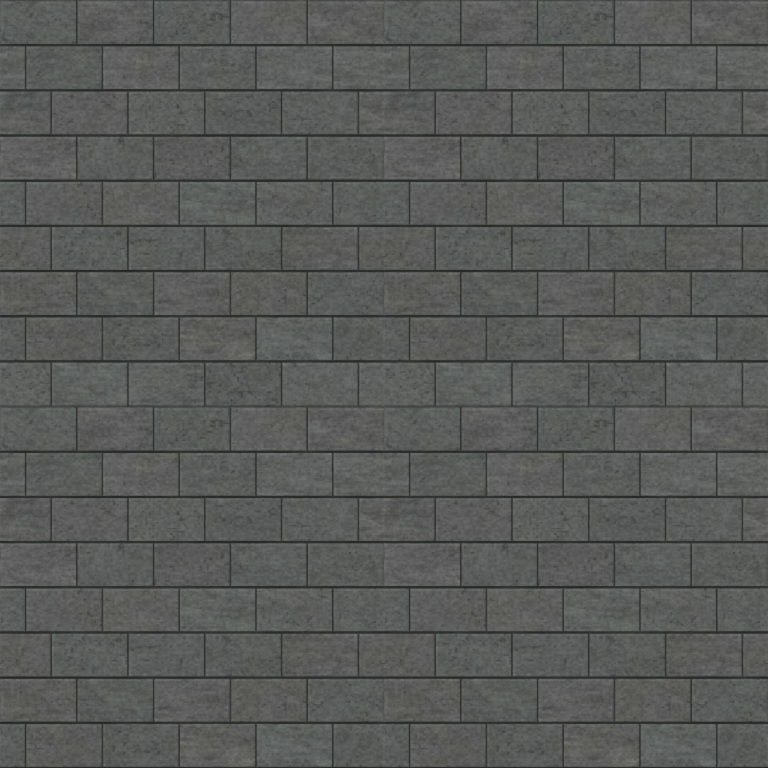
This texture is drawn by a WebGL 2 fragment shader. Its source:

```glsl
#version 300 es
precision highp float;
// Weathered grey stone blocks in stepped courses, with thin dark joints.
uniform vec2 u_resolution;
out vec4 fragColor;

float hash(vec2 p) {
    vec3 q = fract(p.xyx * vec3(0.1031, 0.1030, 0.0973));
    q += dot(q, q.yzx + 33.33);
    return fract((q.x + q.y) * q.z);
}

float noise(vec2 p) {
    vec2 i = floor(p), f = fract(p);
    f = f * f * (3.0 - 2.0 * f);
    return mix(mix(hash(i), hash(i + vec2(1, 0)), f.x),
               mix(hash(i + vec2(0, 1)), hash(i + vec2(1, 1)), f.x), f.y);
}

float fbm(vec2 p) {
    float sum = 0.0, gain = 0.5;
    for (int i = 0; i < 4; i++) {
        sum += gain * noise(p);
        p = p * 2.03 + 7.1;
        gain *= 0.5;
    }
    return sum;
}

// Soft line of the given half width, never thinner than a pixel.
float line(float dist, float halfWidth, float pixel) {
    float soft = max(0.0008, pixel * 0.6);
    return 1.0 - smoothstep(halfWidth - soft, halfWidth + soft, abs(dist));
}

// Face of one block; m runs over the block in units of its height.
vec3 stone(vec2 m, vec2 id) {
    vec2 seed = id * 17.3 + 5.0;
    float kind = hash(seed), hue = hash(seed + 41.0);
    vec2 s = m + seed * 3.0;

    float tone = mix(0.355, 0.376, hash(seed + 83.0));
    tone += 0.050 * (fbm(s * vec2(3.5, 4.5)) - 0.47);
    tone += 0.060 * (noise(s * vec2(15.0, 18.0)) - 0.5);
    tone += 0.035 * (noise(s * vec2(28.0, 30.0)) - 0.5);

    // Horizontal streaks, strong on some blocks only
    float streak = fbm(s * vec2(1.8, 12.0)) - 0.47;
    tone += streak * mix(0.03, 0.10, smoothstep(0.45, 0.8, kind));

    // Small dark pits gathered in clusters
    float pits = smoothstep(0.72, 0.92, noise(s * vec2(13.0, 16.0)));
    pits *= smoothstep(0.38, 0.60, noise(s * 2.6 + 19.0));
    tone -= 0.070 * pits * mix(1.0, 0.4, kind);

    // Pale slanted smear on a few blocks
    float slope = m.y - 0.3 - 0.25 * m.x - 0.4 * (noise(s * 3.0) - 0.5);
    float smear = smoothstep(0.0, 0.06, slope) * (1.0 - smoothstep(0.12, 0.35, slope));
    tone += 0.022 * smear * step(0.85, kind);

    // Cool green to neutral, with blotches of brown stain
    vec3 tint = mix(vec3(0.975, 1.012, 0.988), vec3(0.992, 1.003, 0.992), smoothstep(0.2, 0.8, hue));
    float stain = smoothstep(0.4, 0.7, noise(s * vec2(1.8, 2.6) + 31.0));
    tint *= mix(vec3(1), vec3(1.0, 0.995, 0.97), stain * mix(0.25, 1.0, step(0.8, hue)));
    return tone * tint;
}

void main() {
    vec2 uv = gl_FragCoord.xy / u_resolution;
    vec2 pixel = 1.0 / u_resolution;

    // Ten blocks across, seventeen courses down, each stepped by a third
    vec2 grid = vec2(uv.x * 10.0, (1.0 - uv.y) * 17.0);
    float course = floor(grid.y);
    float shift = mod(course, 3.0) / 3.0;
    grid.x -= shift;
    vec2 f = fract(grid);

    // The set of blocks recurs every five blocks and nine courses
    vec2 id = mod(floor(grid), vec2(5.0, 9.0));
    vec3 color = stone(f * vec2(1.7, 1.0), id);

    // Worn light rims along the upper and left edges, shade at the foot
    vec2 fromStart = f / vec2(10.0, 17.0);
    vec2 toEnd = (1.0 - f) / vec2(10.0, 17.0);
    float wear = noise(f * vec2(9.0, 6.0) + id * 23.0);
    color += 0.050 * wear * line(fromStart.y - 0.0036, 0.0010, pixel.y);
    color += 0.035 * wear * line(fromStart.x - 0.0030, 0.0008, pixel.x);
    color += 0.035 * smoothstep(0.5, 0.8, wear) * line(toEnd.y - 0.0042, 0.0009, pixel.y);
    color *= 1.0 - 0.10 * (1.0 - smoothstep(0.0, 0.004, min(toEnd.x, toEnd.y)));

    // Joints fade where the set of blocks meets itself
    vec2 edge = mod(floor(grid + 0.5), vec2(5.0, 9.0));
    float upright = edge.x < 0.5 && shift < 0.1 ? 0.10 : 0.66;
    float level = edge.y < 0.5 ? 0.35 : 0.88;
    level *= 0.8 + 0.25 * noise(vec2(uv.x * 30.0, edge.y * 7.0));
    vec2 dist = min(fromStart, toEnd);
    float joint = max(upright * line(dist.x, 0.0010, pixel.x),
                      level * line(dist.y, 0.0015, pixel.y));
    color = mix(color, vec3(0.135, 0.145, 0.138), joint);

    // Faint pale seam between the two halves
    float seam = (fract(uv.x * 2.0 + 0.5) - 0.5) * 0.5;
    color += 0.015 * line(seam, 0.0012, pixel.x);

    fragColor = vec4(color, 1.0);
}
```
